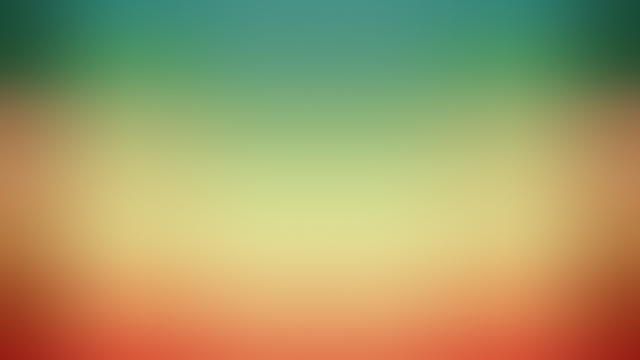
Give the GLSL for this background, as a Shadertoy shader.

```glsl
// Soft blurred sunset backdrop: teal sky, pale gold middle, red ground, dark sides.

const int STOPS = 7;

// Vertical colour ramps, evenly spaced from bottom to top.
const vec3 CENTER_RAMP[STOPS] = vec3[STOPS](
    vec3(0.89, 0.48, 0.31), vec3(0.90, 0.71, 0.46), vec3(0.88, 0.86, 0.57),
    vec3(0.77, 0.83, 0.55), vec3(0.56, 0.71, 0.48), vec3(0.36, 0.61, 0.49),
    vec3(0.28, 0.57, 0.53));
const vec3 FLANK_RAMP[STOPS] = vec3[STOPS](
    vec3(0.85, 0.33, 0.22), vec3(0.88, 0.58, 0.35), vec3(0.87, 0.78, 0.49),
    vec3(0.81, 0.78, 0.50), vec3(0.63, 0.69, 0.44), vec3(0.33, 0.59, 0.39),
    vec3(0.20, 0.53, 0.47));
const vec3 EDGE_RAMP[STOPS] = vec3[STOPS](
    vec3(0.58, 0.11, 0.07), vec3(0.61, 0.25, 0.12), vec3(0.70, 0.45, 0.24),
    vec3(0.73, 0.51, 0.32), vec3(0.57, 0.43, 0.28), vec3(0.17, 0.31, 0.19),
    vec3(0.09, 0.29, 0.22));

// Blend ranges, as distance from the centre line (0) to the side (1).
const vec2 FLANK_RANGE = vec2(0.10, 0.66);
const vec2 EDGE_RANGE = vec2(0.55, 1.05);
const float GRAIN = 1.0 / 255.0;

// Catmull-Rom curve through a ramp keeps the bands free of creases.
vec3 sampleRamp(vec3 ramp[STOPS], float height) {
    float position = clamp(height, 0.0, 1.0) * float(STOPS - 1);
    int i = min(int(position), STOPS - 2);
    float t = position - float(i);
    vec3 before = ramp[max(i - 1, 0)];
    vec3 lower = ramp[i];
    vec3 upper = ramp[i + 1];
    vec3 after = ramp[min(i + 2, STOPS - 1)];
    vec3 slopeLower = 0.5 * (upper - before);
    vec3 slopeUpper = 0.5 * (after - lower);
    vec3 bend = 3.0 * (upper - lower) - 2.0 * slopeLower - slopeUpper;
    vec3 twist = 2.0 * (lower - upper) + slopeLower + slopeUpper;
    return lower + t * (slopeLower + t * (bend + t * twist));
}

float hash(vec2 p) {
    return fract(sin(dot(p, vec2(12.99, 78.23))) * 43758.5);
}

void mainImage(out vec4 fragColor, in vec2 fragCoord) {
    vec2 uv = fragCoord / iResolution.xy;
    float side = abs(uv.x * 2.0 - 1.0);

    // Widen from the bright centre to the warm flanks, then the dark sides.
    vec3 color = sampleRamp(CENTER_RAMP, uv.y);
    color = mix(color, sampleRamp(FLANK_RAMP, uv.y),
                smoothstep(FLANK_RANGE.x, FLANK_RANGE.y, side));
    color = mix(color, sampleRamp(EDGE_RAMP, uv.y),
                smoothstep(EDGE_RANGE.x, EDGE_RANGE.y, side));

    // Faint dither hides colour banding.
    color += (hash(fragCoord) - 0.5) * GRAIN;
    fragColor = vec4(clamp(color, 0.0, 1.0), 1.0);
}
```
